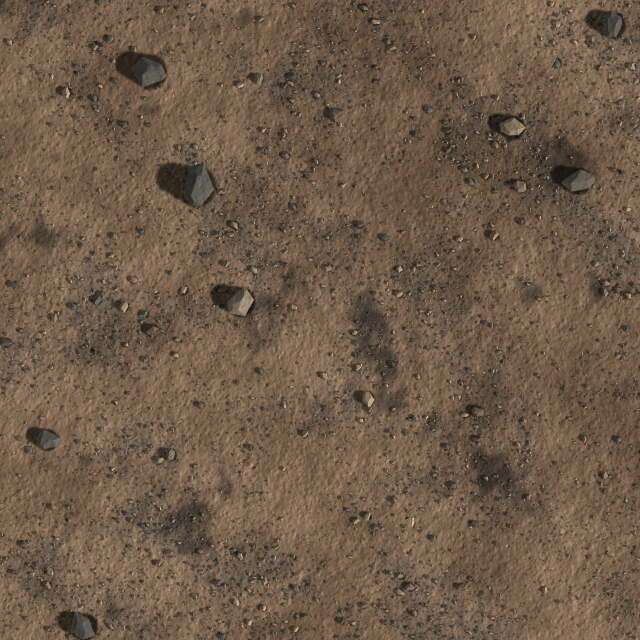
Write a WebGL 2 fragment shader that draws this texture.

```glsl
#version 300 es
precision highp float;
// Dry brown soil strewn with grit, clustered pebbles and a few angular rocks in low sunlight.

uniform vec2 u_resolution;
out vec4 fragColor;

const float TAU = 6.28318;
const vec3 SUN = vec3(0.78, -0.28, 0.56);
const vec3 SOIL_DARK = vec3(0.395, 0.31, 0.24);
const vec3 SOIL_PALE = vec3(0.525, 0.43, 0.345);
const vec3 GRAVEL_TINT = vec3(0.84, 0.88, 0.93);
const vec3 STONE_GREY = vec3(0.40, 0.385, 0.355);
const vec3 STONE_TAN = vec3(0.69, 0.59, 0.475);

vec3 hash3(vec2 p) {
  vec3 q = fract(p.xyx * vec3(0.1031, 0.1030, 0.0973));
  q += dot(q, q.yxz + 33.33);
  return fract((q.xxy + q.yzz) * q.zyx);
}

// Warped, rotated sine octaves, roughly -1 to 1
float layeredSines(vec2 p) {
  float sum = 0.0, amplitude = 0.6;
  for (int i = 0; i < 5; i++) {
    sum += amplitude * sin(p.x + 1.3 * sin(p.y * 0.8 + float(i))) * cos(p.y + sin(p.x * 0.7));
    p = mat2(1.5, 1.1, -1.1, 1.5) * p + 2.7;
    amplitude *= 0.72;
  }
  return sum;
}

// Sunlit relief of soft bumps, one per cell
float cellRelief(vec2 p) {
  vec2 base = floor(p);
  float relief = 0.0;
  for (int i = 0; i < 9; i++) {
    vec2 cell = base + vec2(i % 3, i / 3) - 1.0;
    vec3 h = hash3(cell + 17.0);
    vec2 offset = p - cell - h.xy;
    relief += (h.z * 2.0 - 1.0) * dot(offset, SUN.xy) * exp(-6.0 * dot(offset, offset));
  }
  return relief;
}

// Faceted stone: x = distance inside the outline, y = sunlight on the surface
vec2 facetedStone(vec2 p, float radius, vec2 seed) {
  vec3 top = hash3(seed + 3.1);
  vec3 normal = vec3((top.xy - 0.5) * 0.6, 1.0);
  float height = 0.45 * radius - dot(p, normal.xy);
  float inside = 10.0, blend = 0.08 * radius;
  for (int k = 0; k < 7; k++) {
    vec3 h = hash3(seed + float(k) * 7.3 + 11.7);
    float angle = (float(k) + 0.7 * h.x) * TAU / 7.0;
    vec2 direction = vec2(cos(angle), sin(angle));
    float reach = mix(0.65, 1.0, h.y) * (0.95 + 0.25 * cos(2.0 * angle - TAU * top.z));
    float inset = radius * reach - dot(p, direction);
    float slope = mix(0.6, 1.8, h.z);
    float facet = smoothstep(-blend, blend, height - inset * slope);
    normal = mix(normal, vec3(direction * slope, 1.0), facet);
    height = min(height, inset * slope);
    inside = min(inside, inset);
  }
  return vec2(inside, max(dot(normalize(normal), SUN), 0.0));
}

// Soft capsule cast away from the sun
float castShadow(vec2 p, float radius, float soft) {
  vec2 reach = -normalize(SUN.xy) * radius * 1.2;
  float along = clamp(dot(p, reach) / dot(reach, reach), 0.0, 1.0);
  float gap = length(p - reach * along) - radius * mix(0.85, 0.6, along);
  return 1.0 - smoothstep(-soft, soft + 0.15 * radius, gap);
}

// One jittered grid of stones with their shadows, laid over the ground
vec3 scatterStones(vec3 ground, vec2 uv, float cells, float density, float size,
                   float darkness, float soft, float grain) {
  vec2 p = uv * cells;
  vec2 base = floor(p);
  float shadow = 0.0, cover = 0.0;
  vec3 stone = ground;
  for (int i = 0; i < 9; i++) {
    vec2 cell = base + vec2(i % 3, i / 3) - 1.0;
    vec2 seed = cell + cells * 3.7;
    vec3 place = hash3(seed);
    vec3 look = hash3(seed + 51.3);
    vec2 offset = p - cell - 0.5 - (place.xy - 0.5) * 0.8;
    float radius = size * mix(0.45, 1.0, look.x * look.x);
    if (place.z > density || length(offset) > 3.0 * radius + soft) continue;
    shadow = max(shadow, castShadow(offset, radius, soft));
    vec2 shape = facetedStone(offset, radius, seed);
    vec3 albedo = mix(STONE_GREY, STONE_TAN, smoothstep(0.1, 0.85, look.y));
    float mask = smoothstep(-soft, soft, shape.x);
    vec3 lit = albedo * mix(0.85, 1.1, look.z) * (0.5 + 0.62 * shape.y) * (1.0 + 0.6 * grain);
    stone = mix(stone, lit, mask);
    cover = max(cover, mask);
  }
  return mix(ground * (1.0 - darkness * shadow), stone, cover);
}

void main() {
  float shortSide = min(u_resolution.x, u_resolution.y);
  vec2 uv = gl_FragCoord.xy / shortSide;
  float soft = max(0.0012, 0.8 / shortSide);

  // Soil tone, mottling and fine grain
  float patches = layeredSines(uv * 6.0 + 1.9) + 0.5 * layeredSines(uv * 27.0 + 4.2);
  float gravel = layeredSines(uv * 13.0 + 6.4);
  float grain = 0.5 * cellRelief(uv * 34.0 + 2.6) + 0.8 * cellRelief(uv * 75.0)
              + 1.2 * cellRelief(uv * 140.0 + 5.3) + 1.1 * cellRelief(uv * 240.0 + 9.1);
  vec3 color = mix(SOIL_DARK, SOIL_PALE, smoothstep(-1.3, 1.2, patches)) * (1.0 + grain);

  // Greyer, darker ground where gravel gathers, with a few deep smudges
  color *= mix(vec3(1.03), GRAVEL_TINT, smoothstep(0.0, 0.9, gravel));
  float smudge = smoothstep(0.65, 1.15, layeredSines(uv * 8.5 + 12.3));
  color *= mix(vec3(1.0), GRAVEL_TINT * 0.72, smudge);

  // Stones from grit to rocks, gathered in loose clusters
  float cluster = clamp(0.75 + 1.1 * gravel, 0.15, 1.9);
  color = scatterStones(color, uv, 150.0, 0.45 * cluster, 0.34, 0.38, soft * 150.0, grain);
  color = scatterStones(color, uv, 80.0, 0.38 * cluster, 0.34, 0.42, soft * 80.0, grain);
  color = scatterStones(color, uv, 42.0, 0.28 * cluster, 0.30, 0.45, soft * 42.0, grain);
  color = scatterStones(color, uv, 18.0, 0.14 * cluster, 0.25, 0.52, soft * 18.0, grain);
  color = scatterStones(color, uv, 6.0, 0.16, 0.25, 0.60, soft * 6.0, grain);
  fragColor = vec4(clamp(color, 0.0, 1.0), 1.0);
}
```
